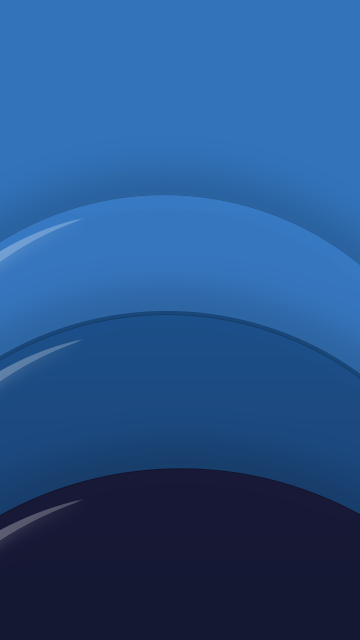
This background is drawn by a WebGL 1 fragment shader. Its source:

```glsl
precision highp float;
// Three large glossy discs stacked from the bottom edge over a flat blue field.
// Each disc is a circle distance function that gives its cast shadow, dark rim,
// vertical shading and a tapered highlight with a soft glow beneath it.

uniform vec2 u_resolution;

#define ASPECT 1.77778
#define SHADOW_REACH 0.21
#define SHADOW_DEPTH 0.14
#define LINE_WIDTH 0.0022
#define GLOSS_TIP 0.242
#define GLOSS_WIDTH 0.0125
#define GLOSS_ALPHA 0.30
#define GLOW_REACH 0.055
#define GLOW_ALPHA 0.13

const vec3 SKY_BLUE   = vec3(0.196, 0.450, 0.730);
const vec3 LIGHT_DISC = vec3(0.213, 0.465, 0.752);
const vec3 MID_DISC   = vec3(0.108, 0.308, 0.532);
const vec3 MID_LOW    = vec3(0.108, 0.280, 0.490);
const vec3 NIGHT_DISC = vec3(0.090, 0.096, 0.212);
const vec3 NIGHT_LOW  = vec3(0.080, 0.094, 0.196);

// Coverage of the region where d is negative, softened over one pixel.
float cover(float d) {
    return clamp(0.5 - d * u_resolution.x, 0.0, 1.0);
}

// Curved streak that narrows to a point, with a glow on its inner side.
float gloss(float x, float depth, float streakDepth) {
    float along = clamp(1.0 - x / GLOSS_TIP, 0.0, 1.0);
    float halfWidth = GLOSS_WIDTH * pow(along, 0.8);
    float offset = depth - streakDepth;
    float streak = cover(abs(offset) - halfWidth) * smoothstep(0.0, 0.15, along);
    float below = max(offset, 0.0) / GLOW_REACH;
    float glow = exp(-3.0 * below * below) * step(0.0, offset) * along;
    float strength = mix(0.75, 1.0, along);
    return max(streak * GLOSS_ALPHA * strength, glow * GLOW_ALPHA);
}

// Paints one disc and its shadow; rim is the width of the dark border band.
vec3 disc(vec3 under, vec2 p, vec2 center, float radius, vec3 high, vec3 low,
          float rim, float streakDepth) {
    float d = length(p - center) - radius;
    float depth = -d;

    // Shadow cast on the layer behind
    float shade = 1.0 - smoothstep(0.0, SHADOW_REACH, max(d, 0.0));
    vec3 back = under * (1.0 - SHADOW_DEPTH * shade * shade);

    // Body shading from the crest downward
    float fall = clamp((center.y + radius - p.y) / 0.45, 0.0, 1.0);
    vec3 body = mix(high, low, fall);
    body *= 1.0 + 0.018 * (1.0 - smoothstep(0.036, 0.046, depth));

    // Border band, closed by a darker hairline
    body = mix(body, high * 0.90, cover(depth - rim));
    float hairline = cover(abs(depth - rim) - 0.5 * LINE_WIDTH);
    body = mix(body, high * 0.68, hairline * 0.8);

    body = mix(body, vec3(1.0), gloss(p.x, depth, streakDepth));
    return mix(back, body, cover(d));
}

void main() {
    // Width spans 0..1, height spans 0..ASPECT
    vec2 p = gl_FragCoord.xy / u_resolution * vec2(1.0, ASPECT);

    vec3 color = SKY_BLUE;
    color = disc(color, p, vec2(0.456, 0.377), 0.861,
                 LIGHT_DISC, LIGHT_DISC * 0.985, 0.0012, 0.036);
    color = disc(color, p, vec2(0.463, -0.003), 0.917,
                 MID_DISC, MID_LOW, 0.0103, 0.048);
    color = disc(color, p, vec2(0.502, -0.558), 1.035,
                 NIGHT_DISC, NIGHT_LOW, 0.0012, 0.049);

    gl_FragColor = vec4(color, 1.0);
}
```
